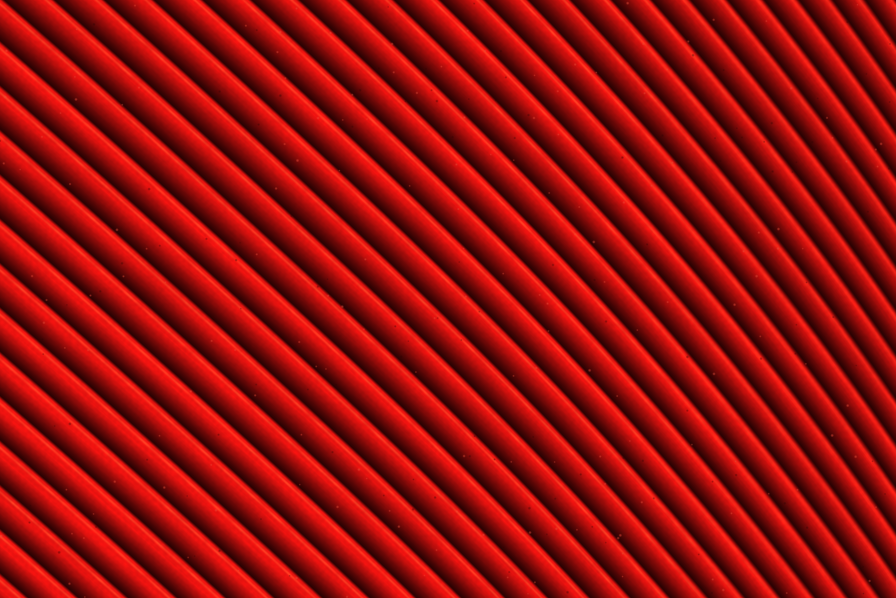
Reproduce this pattern procedurally as a Shadertoy shader.

```glsl
// Glossy red diagonal ribs, bending steeper to the right, with fine dust.

const float RIB_PITCH = 0.0742;  // vertical distance between ribs, canvas heights
const float RIB_OFFSET = 0.10;   // phase of the first rib

float hash(vec2 p) {
    vec3 q = fract(vec3(p.xyx) * 0.1031);
    q += dot(q, q.yzx + 33.33);
    return fract((q.x + q.y) * q.z);
}

vec2 cellGradient(vec2 cell) {
    float angle = 6.2832 * hash(cell);
    return vec2(cos(angle), sin(angle));
}

float gradientNoise(vec2 p) {
    vec2 i = floor(p), f = fract(p);
    vec2 w = f * f * f * (f * (f * 6.0 - 15.0) + 10.0);
    vec2 e = vec2(1.0, 0.0);
    float a = dot(cellGradient(i), f);
    float b = dot(cellGradient(i + e.xy), f - e.xy);
    float c = dot(cellGradient(i + e.yx), f - e.yx);
    float d = dot(cellGradient(i + e.xx), f - e.xx);
    return mix(mix(a, b, w.x), mix(c, d, w.x), w.y);
}

// Height a rib drops by, from the left edge to x
float ribDrop(float x) {
    return 0.88 * x + 0.03 * x * x + 0.035 * x * x * x * x;
}

// Light across one rib: quick rise, bright crown, long even fall into the groove
float ribLight(float t, float rise, float crown) {
    float fall = clamp((t - crown) / (1.0 - crown), 0.0, 1.0);
    return smoothstep(0.0, rise, t) * pow(1.0 - fall, 1.15);
}

// Thin soft line centred on t = center
float glint(float t, float center, float width) {
    float d = (t - center) / width;
    return exp(-d * d);
}

// Sparse round specks, at most one per grid cell
float dust(vec2 p, float scale, float density, float pixel) {
    vec2 cell = floor(p * scale);
    float present = step(1.0 - density, hash(cell + 17.0));
    vec2 center = 0.2 + 0.6 * vec2(hash(cell + 41.0), hash(cell + 73.0));
    float radius = mix(0.0008, 0.0019, hash(cell + 97.0));
    float d = length(fract(p * scale) - center) / scale;
    return present * (1.0 - smoothstep(radius - pixel, radius + pixel, d));
}

void mainImage(out vec4 fragColor, in vec2 fragCoord) {
    float pixel = 1.0 / iResolution.y;
    vec2 p = vec2(fragCoord.x, iResolution.y - fragCoord.y) * pixel;

    // Rib coordinates, with a slight irregularity between ribs
    float along = p.x + p.y;
    float phase = (p.y - ribDrop(p.x)) / RIB_PITCH + RIB_OFFSET;
    phase += 0.04 * gradientNoise(p * 1.7);
    float rib = floor(phase), t = fract(phase);
    float ribTone = hash(vec2(rib + 60.0, 5.0)) - 0.5;

    // Wide crowns at lower left, soft narrow ones at upper right
    float side = clamp(0.5 + 0.5 * (p.x - 0.75) - 0.4 * (p.y - 0.5), 0.0, 1.0);
    float blur = smoothstep(0.9, 1.5, p.x);
    float rise = mix(0.12, 0.22, blur);
    float crown = mix(0.38, 0.22, side) + 0.03 * ribTone;
    float light = ribLight(t, rise, crown);

    // Mottled surface, fine streaks along the ribs and grain
    float mottle = gradientNoise(p * 9.0);
    float streak = gradientNoise(vec2(along * 14.0, phase * 14.0));
    float grain = gradientNoise(p * 150.0);
    light *= 1.0 + 0.04 * mottle + 0.06 * streak + 0.08 * grain + 0.04 * ribTone;

    vec3 groove = vec3(0.175, 0.009, 0.010);
    vec3 crownRed = vec3(0.92, 0.072, 0.060);
    vec3 color = mix(groove, crownRed, light);

    // Orange glint on the upper edge, broken up along its length
    float line = glint(t, 0.19 + 0.04 * blur, mix(0.04, 0.08, blur));
    float broken = 0.85 + 0.7 * gradientNoise(vec2(along * 26.0, rib));
    color += line * broken * mix(1.0, 0.4, blur) * vec3(0.07, 0.15, 0.065);

    // Pale and dark dust at two sizes
    for (int i = 0; i < 2; i++) {
        float layer = float(i);
        vec2 shifted = p + 3.7 * (layer + 1.0);
        float pale = dust(shifted, 14.0 + 12.0 * layer, 0.13, pixel);
        float dark = dust(shifted + 5.3, 16.0 + 9.0 * layer, 0.10, pixel);
        color = mix(color, vec3(0.90, 0.30, 0.22), 0.5 * pale);
        color = mix(color, groove, 0.4 * dark);
    }

    fragColor = vec4(clamp(color, 0.0, 1.0), 1.0);
}
```
